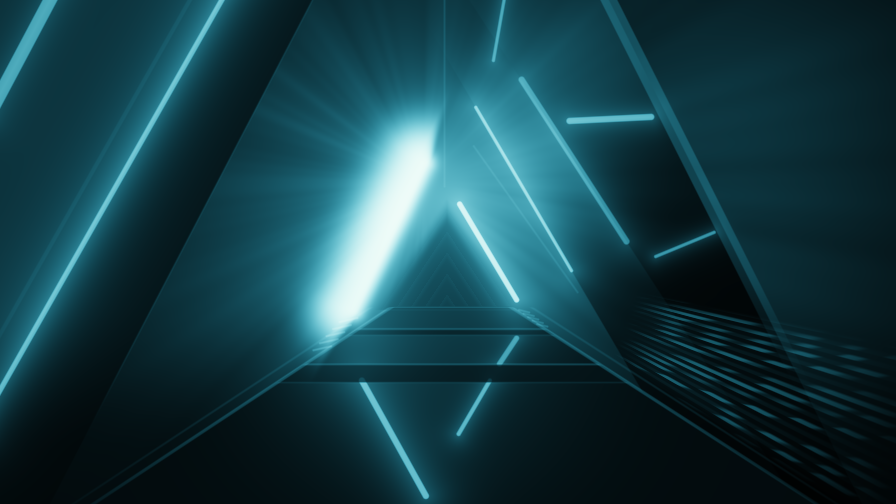
This background is drawn by a Shadertoy shader. Its source:

```glsl
const vec2 CORE = vec2(.81, .57);
const vec2 VANISH = vec2(.885, .5);

float hash(vec2 p) {
    return fract(sin(dot(p, vec2(41.3, 289.1))) * 4375.5);
}

float noise(vec2 p) {
    vec2 i = floor(p), f = fract(p);
    f = f * f * (3. - 2. * f);
    return mix(mix(hash(i), hash(i + vec2(1, 0)), f.x),
               mix(hash(i + vec2(0, 1)), hash(i + 1.), f.x), f.y);
}

float cover(float d) { return smoothstep(-.002, .002, d); }

float blob(vec2 p, vec2 c, float size) { return exp(-dot(p - c, p - c) / (size * size)); }

// Signed distance to a line; positive on the right when a is above b
float side(vec2 p, vec2 a, vec2 b) {
    vec2 d = normalize(b - a);
    return d.x * (p.y - a.y) - d.y * (p.x - a.x);
}

float segment(vec2 p, vec2 a, vec2 b) {
    vec2 ab = b - a;
    return length(p - a - ab * clamp(dot(p - a, ab) / dot(ab, ab), 0., 1.));
}

float line(vec2 p, vec2 a, vec2 b) { return cover(.0018 - segment(p, a, b)); }

float tube(vec2 p, vec2 a, vec2 b, float halfWidth, float power, float spread) {
    float d = segment(p, a, b);
    return power * (cover(halfWidth - d) + .4 * exp(-d / spread));
}

float walls(vec2 p, float rays) {
    float light = .06 + .75 * exp(-length(p - CORE) / .28) * rays;
    light += .3 * blob(p, vec2(1, .62), .15);

    // Left panel with a dark border
    float edge = side(p, vec2(.62, 1), vec2(.174, .144));
    float strip = side(p, vec2(.44, 1), vec2(0, .225));
    float fade = smoothstep(-.25, .5, p.y);
    float panel = .24 * exp(-abs(strip) / .08) + .14 * cover(-strip);
    panel += .06 * cover(.004 - abs(strip + .055));
    light = mix(.06 + fade * panel, light, cover(edge));
    light += .09 * cover(.0015 - abs(edge)) * smoothstep(.12, .3, p.y);

    // Right recess behind the slanted lamps
    float inner = cover(side(p, vec2(.944, .787), vec2(1.134, .463)));
    float recess = cover(side(p, vec2(1.032, .845), vec2(1.243, .521)));
    light += .2 * inner * blob(p, vec2(1.08, .74), .15);
    light *= 1. - .6 * inner * smoothstep(.65, .42, p.y);
    light *= mix(1., .45 + .55 * smoothstep(.72, .95, p.y), recess);
    light += .1 * recess * blob(p, vec2(1.18, .88), .2);

    // Outer right wall and broad beam
    float beam = side(p, vec2(1.208, 1), vec2(1.516, .387));
    float outer = .035 + .21 * blob(p, vec2(1.4, .68), .43) * rays;
    light = mix(light, outer, cover(beam));
    return light + .22 * smoothstep(.2, .65, p.y) * cover(.015 - abs(beam));
}

float tunnel(vec2 p, float light) {
    float d = abs(p.x - .887) * 1.52 + p.y - .583;
    float frames = smoothstep(.6, 1., fract(d * 24.));
    float inside = smoothstep(.03, -.03, d) * cover(p.y - .385);
    float depth = .2 + .03 * frames + .8 * max(d + .1, 0.);
    return mix(light, depth, inside);
}

float ground(vec2 p, float light) {
    float left = side(p, vec2(.7, .34), vec2(.185, 0));
    float right = side(p, vec2(1.03, .38), vec2(1.62, 0));
    float inside = cover(left) * cover(-right) * cover(.392 - p.y);
    float sheen = .15 * exp(-12. * pow(abs(p.x - .86), 2.)) * smoothstep(-.2, .4, p.y);
    light *= mix(1., .5, smoothstep(.4, .1, p.y));
    light = mix(light, .045 + sheen, inside);

    // Mirrored lamps
    float mirror = tube(p, vec2(.718, .245), vec2(.845, .016), .006, .9, .04);
    mirror += tube(p, vec2(1.025, .329), vec2(.991, .278), .005, .6, .015);
    mirror += tube(p, vec2(.972, .245), vec2(.91, .139), .004, .8, .02);
    light += mirror * inside;

    // Cross bars, deeper toward the viewer
    for (int i = 0; i < 3; i++) {
        float k = float(i);
        float top = .39 - .0295 * k - .0135 * k * k;
        float base = top - .004 - .008 * k * k;
        light = mix(light, .07, .85 * inside * cover(top - p.y) * cover(p.y - base));
        light += .2 * inside * cover(.0018 - abs(p.y - top));
        light += .08 * inside * cover(.0015 - abs(p.y - base));
    }

    // Rails
    float near = cover(.39 - p.y) * smoothstep(-.15, .3, p.y);
    float rails = cover(.003 - abs(left)) + cover(.003 - abs(right));
    rails += .4 * (cover(.002 - abs(left + .022)) + cover(.002 - abs(right - .022)));
    return light + .26 * near * rails;
}

// Broken streaks fanning out from the vanishing point
float grille(vec2 p) {
    vec2 v = p - VANISH;
    float angle = atan(-v.y, v.x), r = length(v), row = angle * 42.;
    float slat = smoothstep(.3, .6, fract(row)) * smoothstep(1., .8, fract(row));
    float broken = smoothstep(.3, .7, noise(vec2(floor(row) * 7., r * 22. + row)));
    float area = smoothstep(.2, .25, angle) * smoothstep(.57, .53, angle);
    area *= smoothstep(.38, .5, r) * smoothstep(1.05, .6, r);
    return area * (.03 + slat * (.05 + .33 * broken));
}

float lamps(vec2 p) {
    float light = tube(p, vec2(.46, 1.035), vec2(-.04, .155), .005, .8, .03);
    light += tube(p, vec2(.11, 1.02), vec2(-.02, .775), .013, .65, .03);
    light += tube(p, vec2(.912, .595), vec2(1.025, .405), .005, 1.6, .04);
    light += tube(p, vec2(.944, .787), vec2(1.134, .463), .003, 1., .04);
    light += tube(p, vec2(1.035, .842), vec2(1.243, .521), .006, .5, .03);
    light += tube(p, vec2(1.13, .76), vec2(1.292, .768), .006, .8, .02);
    light += tube(p, vec2(1.301, .491), vec2(1.417, .539), .003, .6, .015);
    light += tube(p, vec2(1.002, 1.01), vec2(.979, .88), .003, .6, .02);

    // Main lamp spills mostly to its left
    vec2 top = vec2(.838, .676), foot = vec2(.699, .387);
    float d = segment(p, top, foot);
    float spread = mix(.07, .022, smoothstep(-.015, .015, side(p, top, foot)));
    return light + 2.8 * exp(-d * d / (spread * spread)) + .6 * exp(-d / .08);
}

// Wall seams and small rungs beside the rails
float details(vec2 p) {
    float light = line(p, vec2(.882, 1), vec2(.882, .63));
    light += line(p, vec2(.94, .71), vec2(1.146, .42));
    for (float i = 0.; i < 5.; i++) {
        vec2 a = vec2(.622, .305) + i * vec2(.013, .014);
        vec2 b = vec2(1.03, .385) + i * vec2(.009, -.007);
        light += 2.5 * line(p, a, a + vec2(.035, .008));
        light += 2. * line(p, b, b + vec2(.02, -.005));
    }
    return .12 * light;
}

// Brightness from deep ink through teal to white
vec3 tealRamp(float light) {
    float g = 1. - exp(-light);
    return vec3(.23 * g + .75 * pow(g, 4.), g, g * (1.2 - .22 * g * g));
}

void mainImage(out vec4 fragColor, in vec2 fragCoord) {
    vec2 p = fragCoord / iResolution.y;
    vec2 ray = p - vec2(.8401, .6401), dir = normalize(ray);
    float rays = .75 + .3 * noise(dir * 7.) + .2 * noise(dir * 20. + 5.);
    rays = mix(1., rays, smoothstep(.03, .25, length(ray)));
    float light = ground(p, tunnel(p, walls(p, rays)));
    light += grille(p) + lamps(p) + details(p);
    fragColor = vec4(tealRamp(light), 1);
}
```
